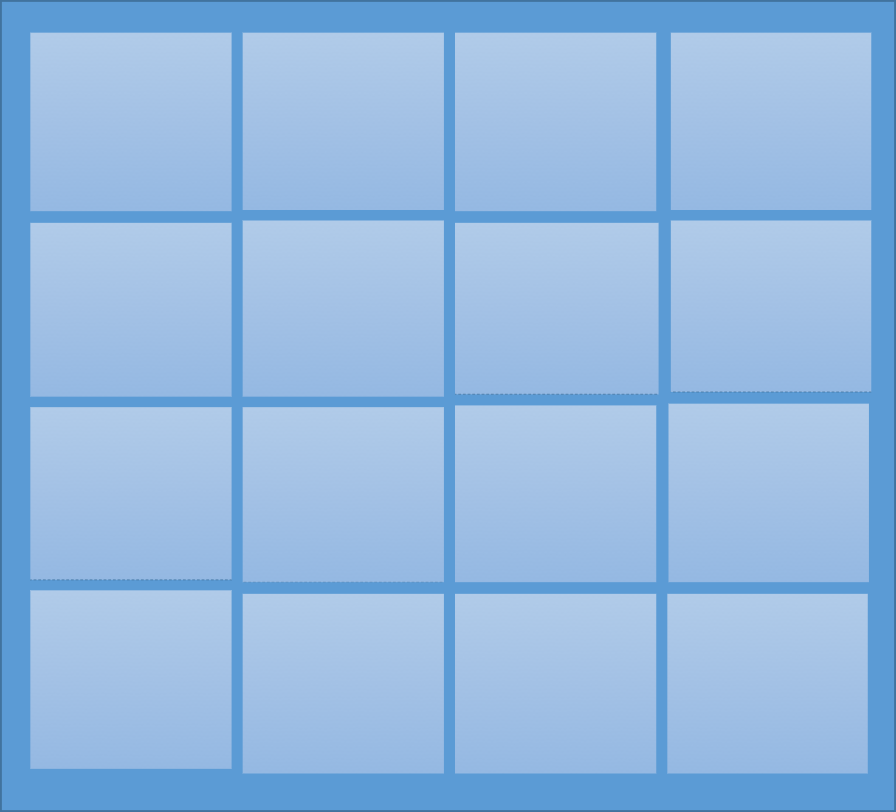
A Shadertoy shader for this pattern:

```glsl
// A blue frame holding a 4 x 4 grid of pale glass panes, each shaded from top to bottom.
// Panes come from a grid lookup; row and column formulas nudge their edges by hand-placed
// amounts, and a box distance function gives smooth outlines.

#define CANVAS vec2(768.0, 696.0)      // layout units across and down
#define GRID_START vec2(21.0, 26.8)
#define GRID_PITCH vec2(182.5, 158.7)
#define PANE_WIDTH 172.5
#define BORDER_WIDTH 1.6
#define DASH_PERIOD 4.0
#define GRAIN 0.003
#define FRAME_COLOR vec3(0.357, 0.608, 0.835)
#define BORDER_COLOR vec3(0.255, 0.450, 0.620)
#define PANE_TOP vec3(0.692, 0.796, 0.912)
#define PANE_MIDDLE vec3(0.639, 0.757, 0.898)
#define PANE_BOTTOM vec3(0.582, 0.723, 0.887)

float boxDistance(vec2 p, vec2 low, vec2 high) {
    vec2 d = max(low - p, p - high);
    return length(max(d, 0.0)) + min(max(d.x, d.y), 0.0);
}

float coverage(float dist, float pixel) {
    return clamp(0.5 - dist / pixel, 0.0, 1.0);
}

// Left, top, right and bottom of one pane, with its small misalignments
vec4 paneEdges(vec2 cell) {
    float odd = mod(cell.x, 2.0);
    float inner = min(cell.x, 1.0);
    float late = max(cell.x - 1.0, 0.0);
    float lastColumn = step(2.5, cell.x);
    int row = int(cell.y);

    vec4 tops = vec4(28.0, 191.0 - 2.0 * odd, 349.0 - 1.5 * late, 506.0 + 3.0 * inner);
    vec4 bottoms = vec4(181.0 - odd, 340.0 - 2.0 * late, 497.0 + 2.0 * inner, 659.0 + 4.0 * inner);
    float left = 26.0 + 182.0 * cell.x
               + lastColumn * max(0.0, 3.0 - 2.0 * max(cell.y - 1.0, 0.0));
    float wider = (row == 1 && int(cell.x) == 2) ? 2.0 : -0.7 * lastColumn;
    return vec4(left, tops[row], left + PANE_WIDTH + wider, bottoms[row]);
}

// Strength of the dashed lower edge: right half of row 1, left half of row 2
float dashStrength(vec2 cell) {
    if (cell.y == 1.0 && cell.x > 1.5) return 0.55;
    if (cell.y == 2.0 && cell.x < 1.5) return 0.55 - 0.3 * cell.x;
    return 0.0;
}

vec3 paneShade(float t) {
    vec3 upper = mix(PANE_TOP, PANE_MIDDLE, clamp(2.0 * t, 0.0, 1.0));
    return mix(upper, PANE_BOTTOM, clamp(2.0 * t - 1.0, 0.0, 1.0));
}

// Faint woven grain from layered sines
float grain(vec2 p) {
    return 0.5 * sin(1.9 * p.y + 0.7 * sin(0.31 * p.x))
         + 0.5 * sin(1.3 * p.x) * sin(1.1 * p.y + 0.2 * p.x);
}

void mainImage(out vec4 fragColor, in vec2 fragCoord) {
    // Layout position, measured from the top left
    vec2 uv = fragCoord / iResolution.xy;
    vec2 p = vec2(uv.x, 1.0 - uv.y) * CANVAS;
    float pixel = CANVAS.y / iResolution.y;

    // Nearest pane
    vec2 cell = clamp(floor((p - GRID_START) / GRID_PITCH), 0.0, 3.0);
    vec4 edges = paneEdges(cell);
    float pane = coverage(boxDistance(p, edges.xy, edges.zw), pixel);
    float t = clamp((p.y - edges.y) / (edges.w - edges.y), 0.0, 1.0);
    vec3 color = mix(FRAME_COLOR, paneShade(t) + GRAIN * grain(p), pane);

    // Thin dashes along some lower edges
    float line = coverage(boxDistance(p, vec2(edges.x, edges.w - 0.6),
                                      vec2(edges.z, edges.w + 0.6)), pixel);
    float dash = coverage((abs(fract(p.x / DASH_PERIOD) - 0.5) - 0.3) * DASH_PERIOD, pixel);
    color = mix(color, BORDER_COLOR, line * dash * dashStrength(cell));

    // Dark outline of the frame
    float inside = coverage(boxDistance(p, vec2(BORDER_WIDTH), CANVAS - BORDER_WIDTH), pixel);
    color = mix(BORDER_COLOR, color, inside);

    fragColor = vec4(color, 1.0);
}
```
